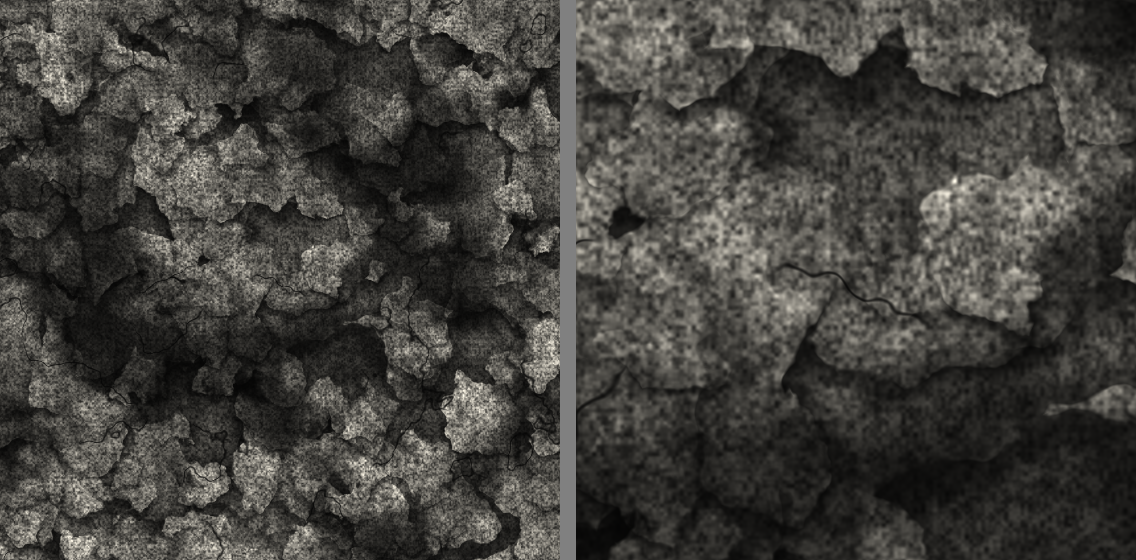
Left: the whole. Right: its middle third, enlarged.
This texture is drawn by a WebGL 2 fragment shader. Its source:

```glsl
#version 300 es
precision highp float;

uniform vec2 u_resolution;
out vec4 fragColor;

const vec3 STONE_TINT = vec3(1.025, 1.0, 0.935);
const float GROUND_TONE = 0.25;
const float STONE_DARK = 0.31;
const float STONE_LIGHT = 0.50;
const float EDGE_SOFTNESS = 0.0025;
const float SHADOW_DEPTH = 0.55;
const float CREVICE_TONE = 0.36;
const float CRACK_WIDTH = 0.013;
const float GRAIN_SCALE = 265.0;
const float GRAIN_STRENGTH = 1.25;
const int STONE_LAYERS = 4;
const int STONE_FACETS = 5;
const float TAU = 6.2831853;

float hash(vec2 p) {
    return fract(sin(dot(p, vec2(127.1, 311.7))) * 43758.5453);
}

vec2 hash2(vec2 p) {
    return vec2(hash(p), hash(p + vec2(37.3, 11.9)));
}

float noise(vec2 p) {
    vec2 i = floor(p), f = fract(p);
    f = f * f * (3.0 - 2.0 * f);
    float low = mix(hash(i), hash(i + vec2(1, 0)), f.x);
    float high = mix(hash(i + vec2(0, 1)), hash(i + vec2(1, 1)), f.x);
    return mix(low, high, f.y);
}

float fbm(vec2 p) {
    float sum = 0.0, amplitude = 0.5;
    for (int i = 0; i < 5; i++) {
        sum += amplitude * noise(p);
        p = mat2(1.6, 1.2, -1.2, 1.6) * p + 5.7;
        amplitude *= 0.5;
    }
    return sum / 0.97;
}

// Signed distance to a rounded, irregular faceted stone
float stoneDistance(vec2 d, float radius, vec2 id) {
    float dist = length(d) - radius * 1.12;
    float turn = hash(id + 3.1);
    for (int k = 0; k < STONE_FACETS; k++) {
        float jitter = hash(id + 7.7 * float(k + 1));
        float angle = TAU * (float(k) + turn + 0.6 * jitter) / float(STONE_FACETS);
        float reach = radius * mix(0.65, 1.05, jitter);
        dist = max(dist, dot(d, vec2(cos(angle), sin(angle))) - reach);
    }
    return dist;
}

// Lays one grid of overlapping stones over the tone below
float addStones(float tone, vec2 uv, float scale, float seed, float coverage) {
    vec2 p = uv * scale + seed;
    vec2 warp = vec2(fbm(p * 1.8), fbm(p * 1.8 + 41.0)) - 0.5;
    p += warp * 0.9;
    vec2 cell = floor(p);
    float wear = fbm(p * 2.6 + 19.0) - 0.5;
    float soft = EDGE_SOFTNESS * scale;
    for (int j = -1; j <= 1; j++) {
        for (int i = -1; i <= 1; i++) {
            vec2 id = cell + vec2(i, j);
            if (hash(id + 61.3) > coverage) continue;
            vec2 rnd = hash2(id + 23.5);
            vec2 d = p - id - mix(vec2(0.2), vec2(0.8), rnd);
            float radius = mix(0.35, 0.68, hash(id + 83.1));
            float dist = stoneDistance(d, radius, id);

            // Shadow gathers mostly beneath the stone
            float below = smoothstep(0.35, -0.35, d.y);
            float shadow = smoothstep(0.22, 0.0, dist) * mix(0.25, 1.0, below);
            tone *= 1.0 - SHADOW_DEPTH * shadow * smoothstep(-soft, soft, dist);

            // Each face is tilted and dissolves towards one side
            float angle = TAU * hash(id + 97.9);
            float side = dot(d, vec2(cos(angle), sin(angle))) / radius;
            float opacity = smoothstep(-0.8, 0.1, side + wear * 2.2);
            float face = mix(STONE_DARK, STONE_LIGHT, hash(id + 47.2));
            face += 0.06 * d.y / radius + 0.05 * side + 0.22 * wear;
            tone = mix(tone, face, opacity * smoothstep(soft, -soft, dist));
        }
    }
    return tone;
}

void main() {
    vec2 uv = gl_FragCoord.xy / min(u_resolution.x, u_resolution.y);

    // Stones from large to small
    float tone = GROUND_TONE * mix(0.5, 1.5, fbm(uv * 12.0));
    float scale = 4.0;
    for (int layer = 0; layer < STONE_LAYERS; layer++) {
        float coverage = mix(0.95, 0.22, float(layer) / float(STONE_LAYERS - 1));
        tone = addStones(tone, uv, scale, 13.7 * float(layer + 1), coverage);
        scale *= 1.55;
    }

    // Dark crevices with ragged borders
    float hollow = fbm(uv * 5.5 + 71.0) + 0.16 * (fbm(uv * 32.0) - 0.5);
    tone *= mix(CREVICE_TONE, 1.0, smoothstep(0.31, 0.55, hollow));

    // Sparse hairline cracks
    float line = abs(fbm(uv * 7.0 + 29.0) - 0.5);
    float crack = smoothstep(CRACK_WIDTH, 0.0, line);
    crack *= smoothstep(0.52, 0.68, noise(uv * 10.0 + 53.0));
    tone *= 1.0 - 0.7 * crack;

    // Mottling and fine grain
    tone *= 1.0 + 0.8 * (fbm(uv * 45.0 + 9.0) - 0.5);
    float grain = 0.7 * noise(uv * GRAIN_SCALE) + 0.5 * noise(uv.yx * GRAIN_SCALE * 1.6 + 31.0) - 0.6;
    tone = tone * (1.0 + GRAIN_STRENGTH * grain) + 0.015;

    fragColor = vec4(clamp(tone * STONE_TINT, 0.0, 1.0), 1.0);
}
```
